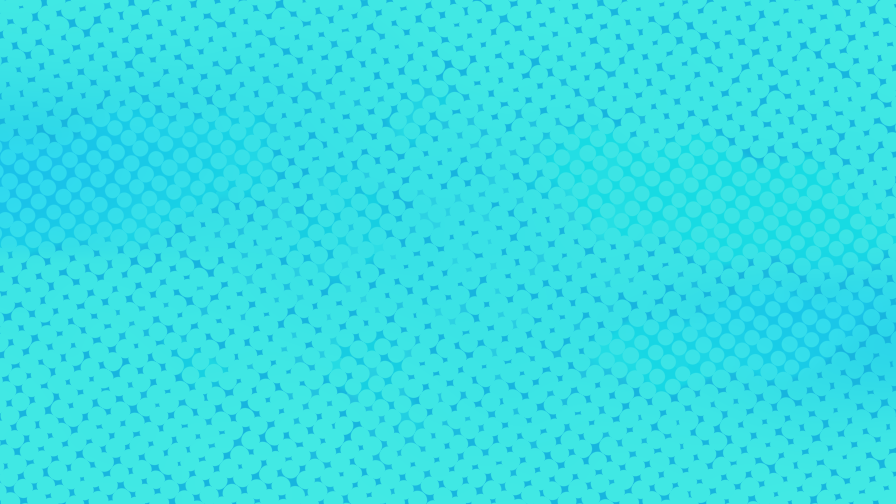
Give the GLSL for this background, as a WebGL 2 fragment shader.

```glsl
#version 300 es
precision highp float;

uniform vec2 u_resolution;
out vec4 outColor;

#define PITCH 0.0342
#define SCREEN_ANGLE -0.63
#define JITTER 0.15
#define FULL_RADIUS 0.557
#define PATCH_RADIUS 0.455
#define LIGHT vec3(0.258, 0.914, 0.893)
#define CYAN vec3(0.205, 0.870, 0.905)
#define SKY vec3(0.120, 0.790, 0.925)
#define AQUA vec3(0.090, 0.860, 0.890)
#define STAR vec3(0.090, 0.710, 0.875)

mat2 rotation(float angle) {
  float c = cos(angle), s = sin(angle);
  return mat2(c, s, -s, c);
}

float hash(vec2 p) {
  vec3 q = fract(p.xyx * vec3(0.1031, 0.1030, 0.0973));
  q += dot(q, q.yzx + 33.33);
  return fract((q.x + q.y) * q.z);
}

// Distance to the centre of a tilted ellipse; 1 lies on its rim.
float ellipse(vec2 p, vec2 center, vec2 halfSize, float tilt) {
  return length(rotation(-tilt) * (p - center) / halfSize);
}

float patchMask(float d) {
  return 1.0 - smoothstep(0.6, 1.2, d);
}

float glow(float d) {
  return exp(-d * d);
}

// Slow layered sines that break up the even tone.
float waves(vec2 p) {
  return 0.5 * sin(7.0 * p.x + 4.0 * p.y)
       + 0.3 * sin(13.0 * p.y - 9.0 * p.x + 1.7)
       + 0.2 * sin(23.0 * p.x + 17.0 * p.y);
}

// Regions where the discs shrink and separate, with wavering rims.
float thinning(vec2 p) {
  p += 0.018 * vec2(sin(31.0 * p.y + 9.0 * p.x), sin(27.0 * p.x - 11.0 * p.y));
  float wide = patchMask(ellipse(p, vec2(0.22, 0.645), vec2(0.38, 0.135), 0.20));
  wide = max(wide, patchMask(ellipse(p, vec2(1.43, 0.60), vec2(0.44, 0.125), -0.20)));
  wide = max(wide, patchMask(ellipse(p, vec2(1.47, 0.33), vec2(0.32, 0.09), 0.17)));
  float small = patchMask(ellipse(p, vec2(0.68, 0.55), vec2(0.15, 0.10), 0.7));
  small = max(small, patchMask(ellipse(p, vec2(0.39, 0.28), vec2(0.08, 0.05), -0.4)));
  small = max(small, patchMask(ellipse(p, vec2(0.74, 0.26), vec2(0.16, 0.07), -0.8)));
  small = max(small, patchMask(ellipse(p, vec2(0.84, 0.79), vec2(0.11, 0.06), 0.6)));
  return max(wide, 0.5 * small);
}

// Blue light entering from the left and right borders.
float blueLight(vec2 p) {
  float left = glow(ellipse(p, vec2(-0.04, 0.65), vec2(0.47, 0.18), 0.12));
  left *= smoothstep(0.475, 0.52, p.y + 0.03 * p.x);
  float right = glow(ellipse(p, vec2(1.83, 0.32), vec2(0.38, 0.13), 0.15));
  float ridge = glow(ellipse(p, vec2(1.55, 0.40), vec2(0.28, 0.07), 0.10));
  return clamp(0.92 * left + 0.75 * right + 0.42 * ridge, 0.0, 1.0);
}

// Signed distance to the nearest disc, in lattice cells.
float discField(vec2 q, mat2 toCanvas) {
  vec2 cell = floor(q);
  float nearest = 10.0;
  for (int j = -1; j <= 1; j++) {
    for (int i = -1; i <= 1; i++) {
      vec2 id = cell + vec2(i, j);
      vec2 offset = vec2(hash(id), hash(id + 57.0)) - 0.5;
      vec2 center = id + 0.5 + JITTER * offset;
      float thin = thinning(toCanvas * center * PITCH);
      float radius = mix(FULL_RADIUS, PATCH_RADIUS, thin);
      radius += 0.05 * (hash(id + 113.0) - 0.5);
      nearest = min(nearest, length(q - center) - radius);
    }
  }
  return nearest;
}

void main() {
  vec2 p = gl_FragCoord.xy / u_resolution.y;
  mat2 toCanvas = rotation(SCREEN_ANGLE);
  vec2 q = transpose(toCanvas) * p / PITCH;
  float blue = blueLight(p);
  float thin = thinning(p);

  // Disc tone: pale at the corners, deeper through the middle band.
  float band = glow(ellipse(p, vec2(0.92, 0.53), vec2(1.15, 0.34), -0.08));
  vec3 disc = mix(LIGHT, CYAN, clamp(0.62 * band + 0.13 * waves(p), 0.0, 1.0));
  disc = mix(disc, SKY, 0.72 * blue);
  disc += 0.025 * thin * blue;

  // Gap tone: dark stars that fade inside the patches and, unevenly, mid-canvas.
  vec2 corner = floor(q + 0.5);
  float middle = glow(ellipse(p, vec2(0.85, 0.48), vec2(0.50, 0.32), 0.0));
  float faint = middle * smoothstep(0.55, 0.85, hash(corner + 211.0));
  vec3 ground = mix(AQUA, SKY - vec3(0.02, 0.03, 0.01), min(1.0, 1.2 * blue));
  vec3 gap = mix(STAR, ground, smoothstep(0.2, 0.8, thin + 0.3 * hash(corner) - 0.15));
  gap = mix(gap, disc, 0.7 * faint);

  float pixel = 0.75 / (u_resolution.y * PITCH);
  float gapMask = smoothstep(-pixel, pixel, discField(q, toCanvas));
  outColor = vec4(mix(disc, gap, gapMask), 1.0);
}
```
